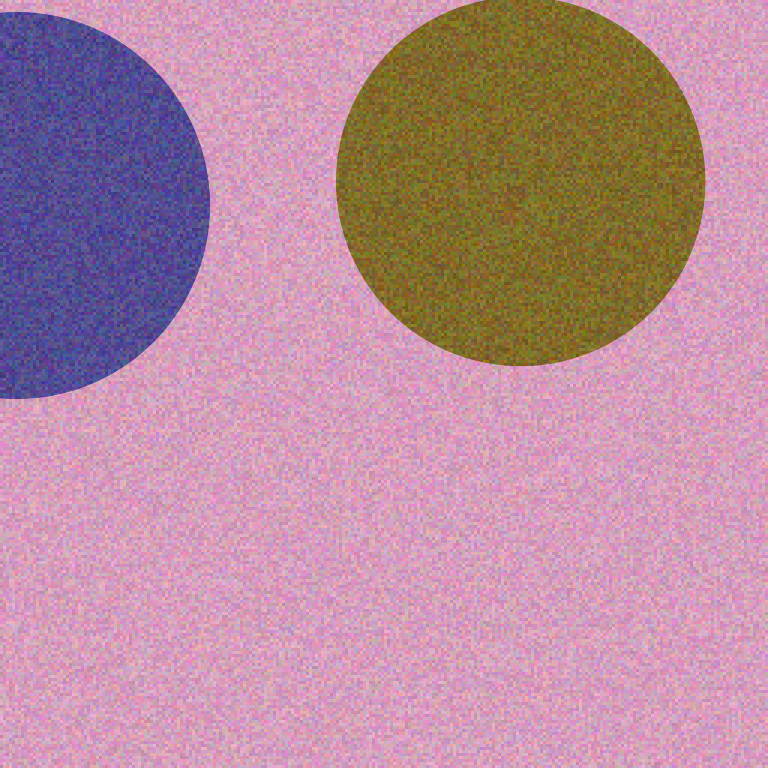
This background is drawn by a Shadertoy shader. Its source:

```glsl
// Two large flat discs, indigo and olive gold, on a pink ground.
// Discs are antialiased distance functions; a fine hashed grain,
// independent in each colour channel, covers everything.

// Three independent values in 0..1 for each grid cell
vec3 hash3(vec2 cell) {
    vec3 p = fract(cell.xyx * vec3(0.1031, 0.1030, 0.0973));
    p += dot(p, p.yxz + 33.33);
    return fract((p.xxy + p.yzz) * p.zyx);
}

// Coverage of a disc, softened over about one pixel
float disc(vec2 uv, vec2 center, float radius, float pixel) {
    float dist = length(uv - center) - radius;
    return 1.0 - smoothstep(-0.6 * pixel, 0.6 * pixel, dist);
}

// Colour grain on a canvas-relative grid, centred on zero
vec3 grain(vec2 uv) {
    return hash3(floor(uv * 256.0)) - 0.5;
}

void mainImage(out vec4 fragColor, in vec2 fragCoord) {
    float pixel = 1.0 / min(iResolution.x, iResolution.y);
    vec2 uv = fragCoord * pixel;

    // Ground and discs
    vec3 color = vec3(0.84, 0.62, 0.74);
    color = mix(color, vec3(0.325, 0.295, 0.57),
                disc(uv, vec2(0.0215, 0.7324), 0.252, pixel));
    color = mix(color, vec3(0.503, 0.422, 0.165),
                disc(uv, vec2(0.678, 0.7637), 0.2405, pixel));

    // Film-like colour grain
    color += 0.19 * grain(uv);

    fragColor = vec4(clamp(color, 0.0, 1.0), 1.0);
}
```
